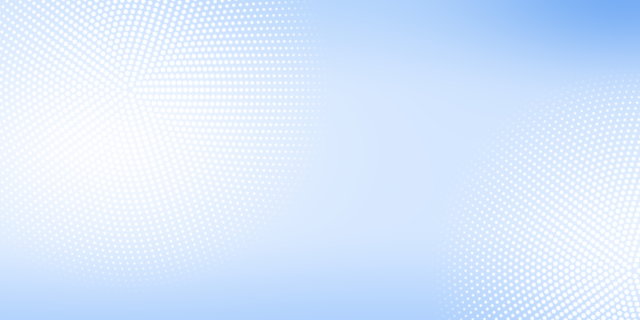
A Shadertoy shader for this background:

```glsl
const float TAU = 6.2831853;

const vec3 PALE_BLUE = vec3(0.83, 0.902, 0.998);
const vec3 TOP_BLUE = vec3(0.71, 0.835, 0.99);
const vec3 BOTTOM_BLUE = vec3(0.67, 0.81, 0.99);
const vec3 CORNER_BLUE = vec3(0.45, 0.67, 0.955);
const vec3 SOFT_WHITE = vec3(0.97, 0.98, 0.997);

// Elliptical falloff, 1 at the centre
float glow(vec2 p, vec2 center, vec2 radii) {
    vec2 q = (p - center) / radii;
    return exp(-dot(q, q));
}

// Rings of dots in equal sectors, growing by one dot per sector and shrinking outward
float dotBurst(vec2 p, vec2 center, float extent, float spacing,
               float sectors, float pixel) {
    vec2 q = p - center;
    float radius = length(q);
    float ring = max(floor(radius / spacing + 0.5), 1.0);
    float stepAngle = TAU / (sectors * ring);
    float dotAngle = floor(atan(q.y, q.x) / stepAngle + 0.5) * stepAngle;
    vec2 dotCenter = ring * spacing * vec2(cos(dotAngle), sin(dotAngle));

    float reach = ring * spacing / extent;
    float dotRadius = spacing * mix(0.43, 0.17, smoothstep(0.2, 1.0, reach));
    float coverage = 1.0 - smoothstep(-pixel, pixel,
                                      length(q - dotCenter) - dotRadius);
    return coverage * (1.0 - smoothstep(0.75, 1.0, reach));
}

// Blue gradients with two white glows
vec3 backdrop(vec2 p, float width) {
    vec3 color = PALE_BLUE;
    float topShade = smoothstep(0.68, 1.06, p.y) * smoothstep(-0.2, 1.1, p.x);
    float bottomShade = 1.0 - smoothstep(-0.08, 0.31, p.y);
    color = mix(color, TOP_BLUE, topShade);
    color = mix(color, BOTTOM_BLUE, bottomShade);
    color = mix(color, CORNER_BLUE,
                glow(p, vec2(width - 0.03, 1.06), vec2(0.48, 0.24)));
    color = mix(color, SOFT_WHITE,
                0.95 * glow(p, vec2(0.3, 0.53), vec2(0.6, 0.33)));
    return mix(color, SOFT_WHITE,
               0.6 * glow(p, vec2(width, 0.2), vec2(0.36, 0.3)));
}

void mainImage(out vec4 fragColor, in vec2 fragCoord) {
    float pixel = 1.0 / iResolution.y;
    float width = iResolution.x * pixel;
    vec2 p = fragCoord * pixel;

    vec3 color = backdrop(p, width);

    // Halftone bursts at the upper left and lower right
    float leftDots = dotBurst(p, vec2(0.404, 0.719), 0.66, 0.0175, 5.0, pixel);
    float rightDots = dotBurst(p, vec2(width - 0.02, 0.154), 0.66, 0.0175, 5.0, pixel);
    color = mix(color, vec3(1.0), 0.92 * max(leftDots, rightDots));

    fragColor = vec4(color, 1.0);
}
```
